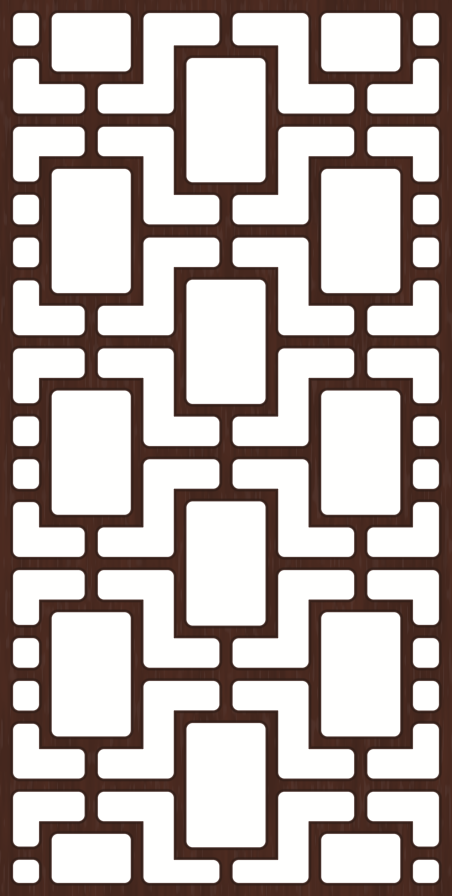
This pattern is drawn by a Shadertoy shader. Its source:

```glsl
// A carved wooden lattice screen on white: upright rectangular rings at alternate
// nodes of a bar grid, tied to a border by short stubs. Distance fields joined with
// rounded inner corners form the cut; stretched noise gives the dark vertical grain.

#define PITCH      vec2(0.1504, 0.1237)  // grid spacing, in canvas heights
#define LAST_NODE  vec2(1.0, 3.0)        // outermost grid lines from the centre
#define RING_HALF  vec2(0.0583, 0.0835)  // outer half size of a ring
#define RING_WIDTH 0.0142
#define BAR_HALF   0.0074
#define STUB_RISE  0.0478                // stub height above and below ring centre
#define BORDER     0.0146
#define FILLET     0.0070
#define CENTRE_Y  -0.0052
#define WOOD_MID   vec3(0.295, 0.165, 0.125)
#define WOOD_DARK  vec3(0.195, 0.120, 0.095)
#define WOOD_SHEEN vec3(0.370, 0.270, 0.250)

float hash(vec2 p) {
    p = fract(p * vec2(0.1031, 0.1137));
    p += dot(p, p.yx + 33.33);
    return fract((p.x + p.y) * p.x * 17.0);
}

float noise(vec2 p) {
    vec2 i = floor(p), f = fract(p);
    f = f * f * (3.0 - 2.0 * f);
    return mix(mix(hash(i), hash(i + vec2(1, 0)), f.x),
               mix(hash(i + vec2(0, 1)), hash(i + vec2(1, 1)), f.x), f.y);
}

float roundBox(vec2 p, vec2 halfSize, float radius) {
    vec2 q = abs(p) - halfSize + radius;
    return length(max(q, 0.0)) + min(max(q.x, q.y), 0.0) - radius;
}

// Union whose inside corners are circular fillets
float filletUnion(float a, float b) {
    vec2 u = max(FILLET - vec2(a, b), 0.0);
    return max(FILLET, min(a, b)) - length(u);
}

// Signed distance to the wood, negative inside
float screenDistance(vec2 p, vec2 canvasHalf) {
    vec2 g = p - vec2(0.0, CENTRE_Y);
    vec2 node = clamp(round(g / PITCH), -LAST_NODE, LAST_NODE);
    vec2 bars = abs(g - node * PITCH) - BAR_HALF;

    // Ring rows shift by one grid step in the middle column
    float shift = (1.0 - abs(node.x)) * PITCH.y;
    float period = 2.0 * PITCH.y;
    float row = round((g.y - shift) / period);
    vec2 ringPos = vec2(g.x - node.x * PITCH.x, g.y - shift - row * period);

    // Stubs join the side rings to the border
    float stub = max(abs(abs(ringPos.y) - STUB_RISE) - BAR_HALF, PITCH.x - abs(g.x));
    float wood = filletUnion(min(bars.y, stub), bars.x);

    // Solid rings, then their openings
    wood = filletUnion(wood, roundBox(ringPos, RING_HALF, 0.001));
    wood = max(wood, -roundBox(ringPos, RING_HALF - RING_WIDTH, FILLET));

    float border = -roundBox(p, canvasHalf - BORDER, FILLET);
    return filletUnion(wood, border);
}

vec3 woodColour(vec2 p, float depth) {
    float fine = noise(p * vec2(310.0, 26.0));
    float broad = noise(p * vec2(75.0, 6.0) + 40.0);
    float pores = smoothstep(0.62, 0.9, noise(p * vec2(420.0, 55.0) + 90.0));
    vec3 colour = mix(WOOD_DARK, WOOD_MID, 0.5 + 0.35 * fine + 0.35 * broad);
    colour = mix(colour, WOOD_SHEEN, 0.3 * pores);

    // Pale cut lip and dark groove beside each opening
    float groove = 1.0 - smoothstep(0.0018, 0.0042, depth);
    float lip = 1.0 - smoothstep(0.0, 0.0019, depth);
    colour = mix(colour, WOOD_DARK * 0.9, 0.75 * groove);
    return mix(colour, WOOD_SHEEN, 0.75 * lip);
}

void mainImage(out vec4 fragColor, in vec2 fragCoord) {
    vec2 canvasHalf = 0.5 * iResolution.xy / iResolution.y;
    vec2 p = fragCoord / iResolution.y - canvasHalf;
    float d = screenDistance(p, canvasHalf);
    float soft = 0.75 / iResolution.y;
    float cover = 1.0 - smoothstep(-soft, soft, d);
    vec3 colour = mix(vec3(1.0, 1.0, 0.995), woodColour(p + 1.0, -d), cover);
    fragColor = vec4(colour, 1.0);
}
```
